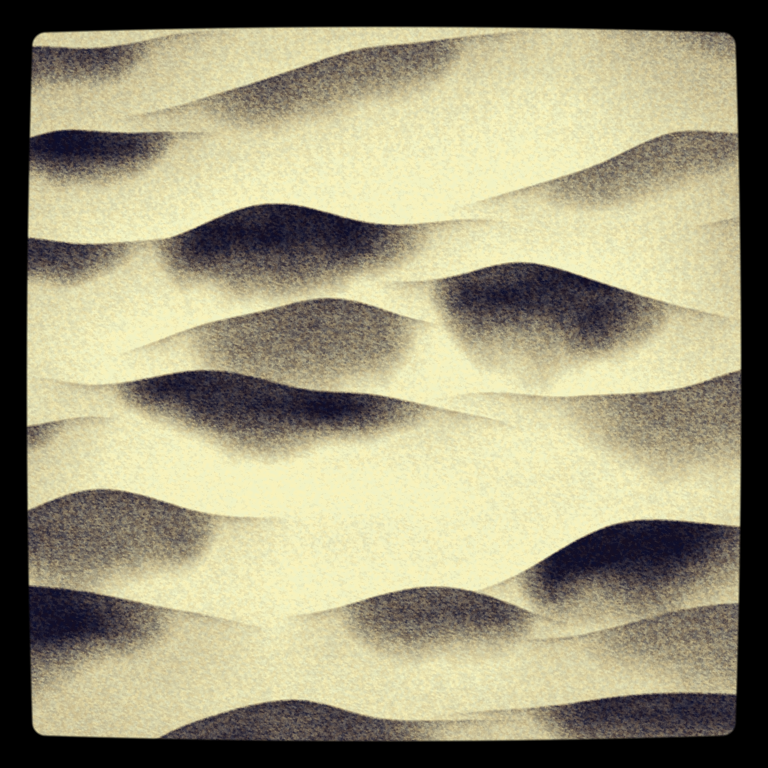
This texture is drawn by a three.js fragment shader. Its source:

```glsl
// Wind-blown sand dunes with sharp crests and soft grainy shadows in a black rounded frame.

#define ROWS 8
#define COLS 3
#define ROW_STEP 0.13
#define COL_STEP 0.52
#define CREST_BLUR 0.0025
#define VEIL 0.22
#define GRAIN_SCALE 370.0
#define GRAIN_LIGHT 0.15
#define GRAIN_SHADE 0.38
#define VIGNETTE 0.17
#define FRAME_HALF 0.465
#define CORNER 0.016

varying vec2 vUv;

const vec3 INK   = vec3(0.07, 0.06, 0.15);
const vec3 DUSK  = vec3(0.38, 0.34, 0.32);
const vec3 STONE = vec3(0.59, 0.55, 0.45);
const vec3 SAND  = vec3(0.79, 0.75, 0.59);
const vec3 CREAM = vec3(0.96, 0.95, 0.75);

float hash(vec2 p) {
  return fract(sin(dot(p, vec2(12.9898, 78.233))) * 43758.5453);
}

float noise(vec2 p) {
  vec2 i = floor(p), f = fract(p);
  f = f * f * (3.0 - 2.0 * f);
  return mix(mix(hash(i), hash(i + vec2(1.0, 0.0)), f.x),
             mix(hash(i + vec2(0.0, 1.0)), hash(i + 1.0), f.x), f.y);
}

float fbm(vec2 p) {
  return 0.55 * noise(p) + 0.3 * noise(p * 2.1 + 7.3) + 0.15 * noise(p * 4.3 + 3.1);
}

// One dune: x = lee shadow, y = how much it hides the dunes behind, z = below its crest
vec3 dune(vec2 p, vec2 cell) {
  float r1 = hash(cell + 1.7), r2 = hash(cell + 5.3), r3 = hash(cell + 9.1);
  float r4 = hash(cell + 13.9), r5 = hash(cell + 21.4);
  vec2 center = vec2((cell.x + 0.5 * mod(cell.y, 2.0) + 0.6 * (r1 - 0.5)) * COL_STEP,
                     0.95 - (cell.y + 0.7 * (r2 - 0.5)) * ROW_STEP);
  float size = mix(1.2, 0.85, center.y);
  float width = (0.13 + 0.12 * r3) * size;
  float depth = (0.05 + 0.085 * r4) * size;

  // Skewed crest line
  float u = (p.x - center.x) / width;
  u += 0.8 * (r5 - 0.5) * exp(-2.0 * u * u);
  float wiggle = 0.03 * (noise(vec2(p.x * 8.0, r1 * 50.0)) - 0.5);
  float tilt = 0.32 * (r2 - 0.35) * clamp(p.x - center.x, -0.3, 0.3);
  float crest = center.y + 0.45 * depth * exp(-1.6 * u * u) + tilt + wiggle;

  // Shadow falls from the crest and fades downward
  float drop = crest - p.y;
  float below = smoothstep(-CREST_BLUR, CREST_BLUR, drop);
  drop = max(drop, 0.0);
  float body = max(1.0 - u * u, 0.0);
  float reach = smoothstep(0.0, 0.9, 1.0 - u * u / 2.2);
  float foot = depth * body * (0.7 + 0.8 * fbm(p * 9.0 + r3 * 30.0)) + 0.01;
  float core = (1.0 - smoothstep(0.2, 1.25, drop / foot)) * smoothstep(0.0, 0.75, body);
  core *= (0.56 + 0.5 * r5 * r5) * (0.72 + 0.5 * fbm(p * vec2(8.0, 17.0) + r4 * 20.0));
  float veil = VEIL * exp(-drop / 0.06) * reach;
  float rim = 0.3 * exp(-drop / 0.006) * reach;
  float shade = min(max(core, veil) + rim * (1.0 - core), 1.0);
  return vec3(shade, smoothstep(0.0, 0.7, body), below);
}

float ramp(float a, float b, float t) {
  return clamp((t - a) / (b - a), 0.0, 1.0);
}

vec3 toneColor(float t) {
  vec3 c = mix(INK, DUSK, ramp(0.09, 0.35, t));
  c = mix(c, STONE, ramp(0.35, 0.55, t));
  c = mix(c, SAND, ramp(0.55, 0.75, t));
  return mix(c, CREAM, ramp(0.75, 0.94, t));
}

// Rounded square with slightly bulging sides
float frameMask(vec2 p) {
  vec2 q = p / FRAME_HALF;
  vec2 halfSize = FRAME_HALF - 0.008 * q.yx * q.yx;
  vec2 d = abs(p) - halfSize + CORNER;
  float dist = length(max(d, 0.0)) + min(max(d.x, d.y), 0.0) - CORNER;
  return 1.0 - smoothstep(-0.002, 0.002, dist);
}

void main() {
  vec2 p = vUv;

  // Dunes from far to near
  float shade = 0.0;
  for (int row = 0; row < ROWS; row++) {
    for (int col = 0; col < COLS; col++) {
      vec3 d = dune(p, vec2(float(col), float(row)));
      shade = mix(shade, max(shade * (1.0 - d.y), d.x), d.z);
    }
  }

  // Open sand with broad soft patches
  float sand = 1.01 - 0.13 * fbm(p * vec2(3.0, 7.0) + 4.0);
  sand -= VIGNETTE * smoothstep(0.3, 0.65, length(p - 0.5));
  float tone = sand * (1.0 - 0.9 * shade);

  // Slanted grain, stronger in shadow
  vec2 g = mat2(0.94, 0.34, -0.34, 0.94) * p * GRAIN_SCALE;
  float grain = 0.65 * noise(g * vec2(0.8, 1.2)) + 0.35 * noise(g * 1.7 + 31.0) - 0.5;
  float midtone = smoothstep(0.05, 0.4, tone) * (1.0 - smoothstep(0.5, 0.85, tone));
  tone += grain * mix(GRAIN_LIGHT, GRAIN_SHADE, midtone);

  vec3 color = toneColor(tone);
  color += vec3(0.04, 0.0, -0.05) * (noise(g * 0.7 + 57.0) - 0.5);
  gl_FragColor = vec4(clamp(color, 0.0, 1.0) * frameMask(p - 0.5), 1.0);
}
```
